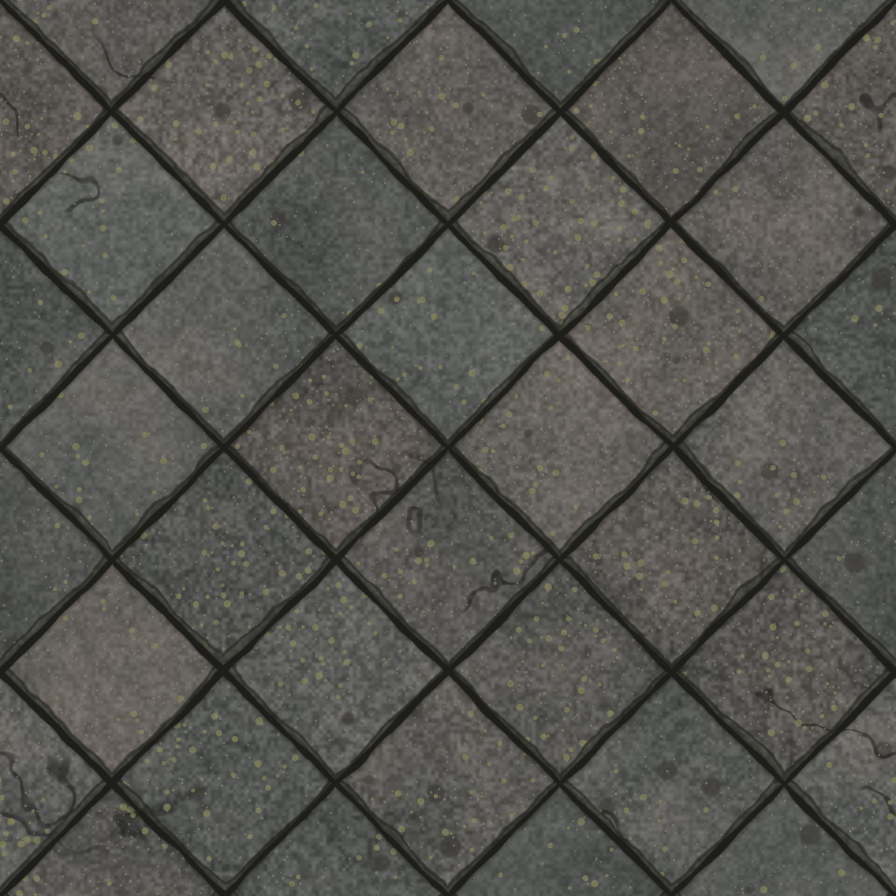
A WebGL 2 fragment shader for this texture:

```glsl
#version 300 es
precision highp float;
// Weathered slate tiles laid as diamonds, with dark joints and chipped lower edges.
// A rotated grid gives each tile its tint; wrapped noise and cellular spots add
// grain, stains and lichen, so the surface repeats seamlessly.

#define TILES 4.0          // diamonds across and down
#define JOINT 0.0033       // half width of the dark joint
#define SHADOW 0.009       // reach of the soft shade beside it
#define WOBBLE 0.0055      // unevenness of tile edges
#define CHIP 0.015         // widest chipped rim
#define GRAIN 0.17         // contrast of the stone grain
#define LICHEN 0.56        // density of lichen spots
#define STAINS 0.20        // density of dark stains

uniform vec2 u_resolution;
out vec4 fragColor;

const vec3 COOL_SLATE = vec3(0.350, 0.362, 0.350);
const vec3 WARM_SLATE = vec3(0.385, 0.365, 0.345);
const vec3 JOINT_COLOR = vec3(0.115, 0.115, 0.098);
const vec3 RIM_COLOR = vec3(0.255, 0.258, 0.235);
const vec3 LICHEN_COLOR = vec3(0.51, 0.51, 0.35);
const vec3 FLECK_COLOR = vec3(0.53, 0.52, 0.46);
const vec3 STAIN_COLOR = vec3(0.235, 0.222, 0.205);

vec3 hash(vec2 p) {
  vec3 q = fract(vec3(p.xyx) * vec3(0.1031, 0.1030, 0.0973));
  q += dot(q, q.yxz + 33.33);
  return fract((q.xxy + q.yzz) * q.zyx);
}

// Value noise with n cells per canvas side
float noise(vec2 uv, float n, float seed) {
  vec2 p = uv * n, cell = floor(p), f = fract(p);
  f = f * f * (3.0 - 2.0 * f);
  vec2 lo = mod(cell, n) + seed, hi = mod(cell + 1.0, n) + seed;
  return mix(mix(hash(lo).x, hash(vec2(hi.x, lo.y)).x, f.x),
             mix(hash(vec2(lo.x, hi.y)).x, hash(hi).x, f.x), f.y);
}

float layeredNoise(vec2 uv, float n, float seed) {
  float sum = 0.0, weight = 0.533;
  for (int i = 0; i < 4; i++) {
    sum += weight * noise(uv, n, seed + float(i) * 19.0);
    n *= 2.0;
    weight *= 0.5;
  }
  return sum;
}

// Coverage by round spots, one candidate per cell; radius is in cells
float spots(vec2 uv, float n, float radius, float density, float soft, float seed) {
  vec2 p = uv * n, cell = floor(p);
  float cover = 0.0;
  for (int j = -1; j <= 1; j++)
    for (int i = -1; i <= 1; i++) {
      vec2 c = cell + vec2(i, j);
      vec3 h = hash(mod(c, n) + seed);
      float r = radius * (1.0 - 0.7 * h.z / max(density, 0.001));
      float edge = soft * n;
      float disc = 1.0 - smoothstep(r - edge, r + edge, length(p - c - h.xy));
      cover = max(cover, disc * step(h.z, density));
    }
  return cover;
}

void main() {
  vec2 uv = gl_FragCoord.xy / u_resolution;
  float px = 1.0 / min(u_resolution.x, u_resolution.y);

  // Diamond grid with slightly uneven edges
  vec2 wobble = vec2(layeredNoise(uv, 20.0, 3.0), layeredNoise(uv, 20.0, 141.0)) - 0.5;
  vec2 warped = uv + WOBBLE * wobble;
  vec2 grid = TILES * vec2(warped.x + warped.y, warped.x - warped.y);
  vec2 id = floor(grid), local = fract(grid);
  vec3 tile = hash(mod(vec2(id.x + id.y + 1.0, id.x - id.y), 2.0 * TILES) + 57.0);
  float side = 0.70711 / TILES;
  vec2 toEdge = (0.5 - abs(local - 0.5)) * side;
  float edge = min(toEdge.x, toEdge.y);
  float lowerEdge = min(local.x, 1.0 - local.y) * side;

  // Stone: tile tint, broad mottling and fine grain
  float mottle = layeredNoise(uv, 12.0, 211.0);
  float grain = 0.6 * noise(uv, 240.0, 5.0) + 0.4 * noise(uv, 128.0, 307.0) - 0.5;
  vec3 color = mix(COOL_SLATE, WARM_SLATE, clamp(tile.x + mottle - 0.6, 0.0, 1.0));
  color *= 0.96 + 0.14 * (tile.y - 0.5) + 0.30 * (mottle - 0.5);
  color += GRAIN * grain * (0.7 + 0.6 * tile.z);

  // Brown stains and a few hairline cracks
  float stain = spots(uv + 0.006 * wobble, 14.0, 0.17, STAINS, 0.0025, 401.0);
  color = mix(color, STAIN_COLOR, 0.65 * stain);
  float ridge = abs(layeredNoise(uv, 7.0, 503.0) - 0.5);
  float cracked = smoothstep(0.62, 0.75, noise(uv, 9.0, 71.0));
  color *= 1.0 - 0.35 * cracked * (1.0 - smoothstep(0.004, 0.004 + 10.0 * px, ridge));

  // Pale flecks and clustered lichen
  float patches = smoothstep(0.25, 0.80, noise(uv, 11.0, 613.0));
  float growth = LICHEN * patches * (0.35 + 0.65 * tile.z);
  float fleck = spots(uv, 150.0, 0.24, 0.10 + 0.22 * tile.x, 0.6 * px, 709.0);
  float lichen = spots(uv + 0.003 * wobble, 64.0, 0.27, growth, 0.7 * px, 811.0);
  color = mix(color, FLECK_COLOR, 0.55 * fleck);
  color = mix(color, LICHEN_COLOR + 0.4 * GRAIN * grain, 0.75 * lichen);

  // Chipped rim on lower edges, outlined by a thin break
  float chip = JOINT + CHIP * pow(layeredNoise(uv, 18.0, 907.0), 2.0);
  float rim = 1.0 - smoothstep(chip - px, chip + px, lowerEdge);
  float rimLine = 1.0 - smoothstep(0.0008, 0.0008 + 1.5 * px, abs(lowerEdge - chip));
  color = mix(color, RIM_COLOR + 0.6 * GRAIN * grain, 0.75 * rim);
  color = mix(color, JOINT_COLOR, 0.5 * rimLine);

  // Soft shade and dark joint
  color *= mix(0.65, 1.0, smoothstep(0.0, SHADOW, edge));
  float gap = JOINT * (0.55 + 0.8 * noise(uv, 40.0, 37.0));
  color = mix(JOINT_COLOR, color, smoothstep(gap - px, gap + 1.2 * px, edge));
  fragColor = vec4(color, 1.0);
}
```
